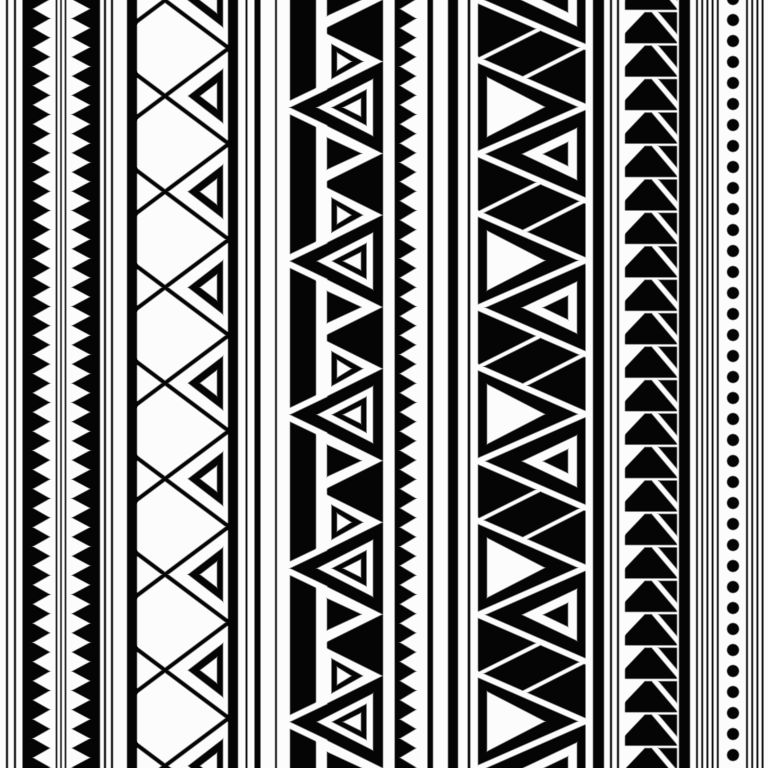
This pattern is drawn by a three.js fragment shader. Its source:

```glsl
varying vec2 vUv;

const float GRID = 768.0;   // layout steps across the canvas
const float SOFT = 1.1;     // edge softness in layout steps
const vec3 PAPER = vec3(0.99);
const vec3 INK = vec3(0.02);

float cover(float inside) {
  return smoothstep(-SOFT, SOFT, inside);
}

float bar(float x, float left, float right) {
  return cover(x - left) * cover(right - x);
}

// Evenly spaced thin vertical lines
float lines(float x, float first, float gap, int count, float width) {
  float ink = 0.0;
  for (int i = 0; i < 8; i++) {
    if (i >= count) break;
    float center = first + gap * float(i);
    ink = max(ink, bar(x, center - 0.5 * width, center + 0.5 * width));
  }
  return ink;
}

// Offset from the nearest repeat center
float wrap(float y, float period, float center) {
  return mod(y - center + 0.5 * period, period) - 0.5 * period;
}

// Isosceles triangle with a horizontal axis at p.y = 0
float triangle(vec2 p, float tip, float base, float halfHeight) {
  float u = (p.x - tip) * sign(base - tip);
  float len = abs(base - tip);
  float slope = halfHeight / len;
  float side = (u * slope - abs(p.y)) / sqrt(1.0 + slope * slope);
  return cover(min(side, len - u));
}

float stroke(vec2 p, vec2 a, vec2 b, float width) {
  vec2 ab = b - a;
  float t = clamp(dot(p - a, ab) / dot(ab, ab), 0.0, 1.0);
  return cover(0.5 * width - length(p - a - ab * t));
}

// Solid band whose edge is a row of teeth
float teeth(vec2 p, float root, float tip, float period, float center) {
  float along = abs(wrap(p.y, period, center)) / (0.5 * period);
  float edge = mix(tip, root, along);
  return cover((edge - p.x) * sign(tip - root) * 0.5);
}

// Crossing lines with a nested triangle on the right
float crossPanel(vec2 p) {
  vec2 q = vec2(p.x, wrap(p.y, 95.7, 96.0));
  float ink = cover(2.0 - 0.8 * abs(abs(q.y) - 0.75 * abs(q.x - 165.0)));
  ink += triangle(q, 188.0, 223.0, 27.0) - triangle(q, 200.0, 217.0, 13.0);
  return clamp(ink, 0.0, 1.0) * bar(p.x, 132.0, 232.0);
}

// Large left-pointing triangles between small right-pointing ones
float arrowPanel(vec2 p) {
  vec2 q = vec2(p.x, wrap(p.y, 153.6, 107.5));
  float side = abs(q.y);
  float ink = bar(p.x, 327.0, 383.0);
  ink *= 1.0 - triangle(vec2(p.x, side - 46.0), 382.5, 300.0, 41.0);
  float spine = cover(0.9 * (side - 7.0 - 0.48 * (p.x - 290.0)));
  ink = max(ink, spine * bar(p.x, 290.0, 316.0));
  ink = max(ink, triangle(q, 290.0, 383.0, 44.5));
  ink -= triangle(q, 317.0, 373.0, 28.5);
  ink += triangle(q, 332.0, 366.5, 18.0) - triangle(q, 343.0, 361.0, 9.0);
  vec2 lower = q - vec2(0.0, 46.0);
  vec2 upper = q + vec2(0.0, 46.0);
  ink += triangle(lower, 361.5, 327.0, 16.0);
  ink += triangle(upper, 363.0, 331.5, 17.5) - triangle(upper, 351.5, 337.0, 9.0);
  return clamp(ink, 0.0, 1.0);
}

// White zigzag on black, with triangles and slanted blocks
float zigzagPanel(vec2 p) {
  float period = 153.6;
  float rise = 0.437 * (p.x - 478.0);
  float band = mod(p.y - 60.0 - rise, period);
  vec2 q = vec2(p.x, band + rise);
  float white = cover(3.0 - 0.91 * min(band, period - band));
  white = max(white, stroke(q, vec2(585.0, 47.0), vec2(478.0, 94.0), 6.0));
  white = max(white, stroke(q, vec2(478.0, 94.0), vec2(585.0, 140.5), 6.0));
  white = max(white, stroke(q, vec2(478.0, 153.6), vec2(541.0, 122.0), 4.0));
  white = max(white, stroke(q, vec2(585.0, 140.5), vec2(522.0, 172.5), 4.0));
  white += triangle(q - vec2(0.0, 47.0), 545.0, 487.0, 30.0);
  vec2 left = q - vec2(0.0, 94.0);
  white += triangle(left, 522.0, 577.0, 26.0) - triangle(left, 543.0, 568.0, 12.0);
  return bar(p.x, 478.0, 585.5) * (1.0 - clamp(white, 0.0, 1.0));
}

// Stacked upright triangles with a slanted white cut on the right
float stackPanel(vec2 p) {
  float v = mod(p.y - 11.0, 33.45);
  float x = p.x - 649.0;
  float white = cover(1.2 - min(v, 33.45 - v));
  white = max(white, cover(0.75 * (-x - 3.0 - v * 0.95)));
  white = max(white, cover(2.6 - 0.75 * abs(x - 5.0 - v * 0.85)) * cover(x));
  return bar(p.x, 625.0, 677.0) * (1.0 - white);
}

void main() {
  vec2 p = vec2(vUv.x, 1.0 - vUv.y) * GRID;
  float x = p.x;

  // Plain bars and fine lines
  float ink = lines(x, 7.0, 8.0, 2, 2.0) + lines(x, 56.5, 4.5, 3, 1.5);
  ink += lines(x, 105.0, 7.0, 2, 2.0) + bar(x, 127.0, 137.0) + bar(x, 228.0, 238.0);
  ink += lines(x, 246.5, 29.5, 2, 1.8) + bar(x, 254.5, 260.5);
  ink += bar(x, 427.5, 433.0) + bar(x, 448.0, 458.0) + lines(x, 469.0, 1.0, 1, 2.5);
  ink += bar(x, 593.0, 604.0) + lines(x, 611.0, 7.0, 2, 2.0);
  ink += bar(x, 679.0, 690.0) + lines(x, 697.0, 5.2, 5, 1.8) + lines(x, 747.0, 5.2, 4, 1.8);

  // Toothed bands
  ink += teeth(p, 33.0, 50.0, 19.2, 18.5) * cover(x - 22.5);
  ink += teeth(p, 90.0, 72.0, 19.2, 18.5) * cover(100.0 - x);
  ink += teeth(p, 400.0, 416.0, 19.2, 18.5) * cover(x - 394.7);

  // Figured panels and beads
  ink += crossPanel(p) + arrowPanel(p) + zigzagPanel(p) + stackPanel(p);
  ink += cover(6.0 - length(vec2(x - 733.0, wrap(p.y, 21.0, 20.0))));

  gl_FragColor = vec4(mix(PAPER, INK, clamp(ink, 0.0, 1.0)), 1.0);
}
```
